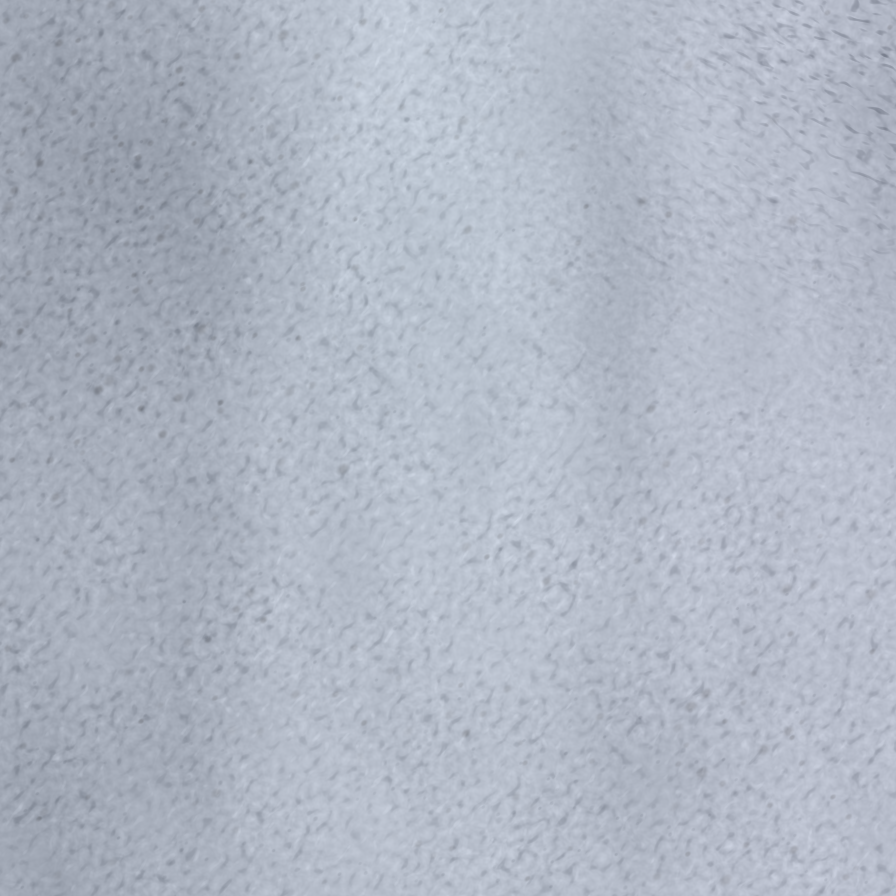
Give the GLSL for this texture, as a WebGL 2 fragment shader.

```glsl
#version 300 es
precision highp float;

uniform vec2 u_resolution;
out vec4 fragColor;

vec2 hash2(vec2 p) {
    vec3 q = fract(p.xyx * vec3(0.1031, 0.1030, 0.0973));
    q += dot(q, q.yzx + 33.33);
    return fract((q.xx + q.yz) * q.zy);
}

float cornerSlope(vec2 cell, vec2 offset) {
    float angle = 6.2832 * hash2(cell).x;
    return dot(vec2(cos(angle), sin(angle)), offset);
}

// Gradient noise, roughly -0.6 to 0.6
float noise(vec2 p) {
    vec2 i = floor(p), f = fract(p);
    vec2 w = f * f * f * (f * (f * 6.0 - 15.0) + 10.0);
    vec2 e = vec2(1.0, 0.0);
    float low = mix(cornerSlope(i, f), cornerSlope(i + e, f - e), w.x);
    float high = mix(cornerSlope(i + e.yx, f - e.yx), cornerSlope(i + e.xx, f - e.xx), w.x);
    return mix(low, high, w.y);
}

float fbm(vec2 p, int octaves) {
    float sum = 0.0, gain = 1.0;
    for (int k = 0; k < octaves; k++) {
        sum += gain * noise(p);
        p = p * 2.03 + 17.3;
        gain *= 0.5;
    }
    return sum;
}

vec2 rotate(vec2 p, float angle) {
    float c = cos(angle), s = sin(angle);
    return vec2(c * p.x + s * p.y, c * p.y - s * p.x);
}

float blob(vec2 p, vec2 center, vec2 radius) {
    vec2 d = (p - center) / radius;
    return exp(-dot(d, d));
}

// Short fibres running along the given angle
float fibres(vec2 p, float angle, vec2 frequency) {
    return noise(rotate(p, angle) * frequency + 40.0);
}

// Scattered round pits, one candidate per cell
float pits(vec2 p, float cells, float density, float seed) {
    vec2 grid = p * cells, home = floor(grid);
    float depth = 0.0;
    for (int y = -1; y <= 1; y++) {
        for (int x = -1; x <= 1; x++) {
            vec2 cell = home + vec2(x, y);
            vec2 place = hash2(cell + seed), kind = hash2(cell + seed + 71.0);
            vec2 d = rotate(grid - cell - place, 0.7) * vec2(0.85, 1.15);
            float radius = mix(0.14, 0.30, kind.y * kind.y);
            float shape = 1.0 - smoothstep(radius * 0.3, radius * 1.3, length(d));
            float present = smoothstep(0.0, 0.12, density - kind.x);
            depth = max(depth, shape * present * mix(0.45, 1.0, place.x));
        }
    }
    return depth;
}

// Broad uneven shading
float shading(vec2 p) {
    float tone = mix(-0.040, 0.026, smoothstep(0.0, 0.5, p.x));
    tone -= 0.075 * blob(p, vec2(0.19, 0.79), vec2(0.12, 0.19));
    tone -= 0.030 * blob(p, vec2(0.21, 0.4), vec2(0.07, 0.32));
    tone -= 0.032 * blob(p, vec2(0.0, 0.82), vec2(0.09, 0.28));
    tone -= 0.025 * blob(p, vec2(0.0, 0.0), vec2(0.2, 0.25));
    tone += 0.032 * blob(p, vec2(0.43, 0.93), vec2(0.13, 0.24));
    tone += 0.015 * blob(p, vec2(0.62, 0.52), vec2(0.12, 0.08));
    tone -= 0.034 * blob(p, vec2(0.69, 0.72), vec2(0.05, 0.32));
    tone -= 0.026 * blob(p, vec2(0.72, 0.1), vec2(0.08, 0.2));
    tone -= 0.055 * blob(p, vec2(1.0, 0.84), vec2(0.07, 0.17));
    return tone + 0.034 * fbm(p * vec2(8.0, 4.0) + 5.0, 3);
}

void main() {
    vec2 p = gl_FragCoord.xy / u_resolution;
    vec2 warp = vec2(noise(p * 45.0 + 3.0), noise(p * 45.0 + 90.0));
    vec2 q = p + 0.004 * warp;

    // Fibre direction turns towards the upper right
    float corner = smoothstep(0.45, 0.85, p.x) * smoothstep(0.4, 0.8, p.y);
    float rising = fibres(q, 0.85, vec2(72.0, 112.0));
    float falling = fibres(q, -0.55, vec2(62.0, 125.0));
    float grain = mix(rising, falling, corner);
    float fine = fbm(q * 135.0, 2);
    float patches = fbm(p * 9.0 + 21.0, 2);
    float strength = clamp(0.95 + 0.6 * patches, 0.6, 1.3);

    float tone = shading(p) + strength * (0.060 * grain + 0.042 * fine);
    tone -= 0.050 * strength * smoothstep(0.18, 0.52, -grain);

    // Pale flecks
    float flecksRising = fibres(q + 0.37, 0.95, vec2(70.0, 120.0));
    float flecksFalling = fibres(q + 0.37, -0.5, vec2(60.0, 120.0));
    tone += 0.036 * smoothstep(0.26, 0.55, mix(flecksRising, flecksFalling, corner));

    // Thin dark cracks in the upper right
    float crack = fibres(q + 0.71, -0.4, vec2(58.0, 140.0));
    float cracked = smoothstep(0.6, 1.0, p.x) * smoothstep(0.55, 0.95, p.y);
    tone -= 0.13 * cracked * smoothstep(0.2, 0.5, crack);

    // Pits, thickest in the upper left
    float density = 0.13 + 0.2 * patches;
    density += 0.45 * blob(p, vec2(0.1, 0.77), vec2(0.22, 0.2));
    density += 0.14 * blob(p, vec2(0.75, 0.15), vec2(0.3, 0.16));
    float pitted = pits(p, 44.0, density, 11.0);
    tone -= 0.105 * pitted;
    tone -= 0.060 * pits(p, 68.0, density + 0.08, 53.0);

    // Cool centre, faint violet towards the right
    float cool = blob(p, vec2(0.48, 0.75), vec2(0.2, 0.4));
    float violet = smoothstep(0.55, 0.95, p.x + 0.1 * patches);
    vec3 color = vec3(0.695, 0.723, 0.774) + tone;
    color += cool * vec3(-0.006, 0.004, 0.002) + violet * vec3(0.003, -0.002, 0.003);
    color += vec3(0.010, 0.002, -0.010) * pitted;
    fragColor = vec4(clamp(color, 0.0, 1.0), 1.0);
}
```
